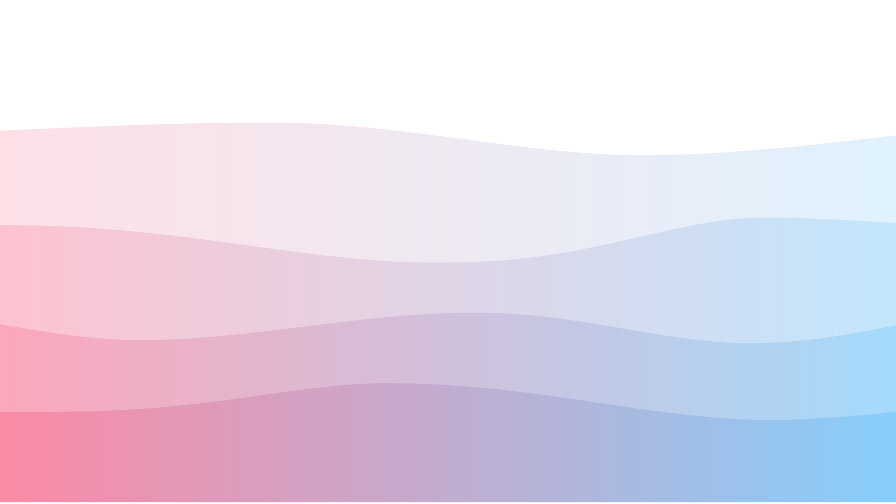
Write a Shadertoy shader that draws this background.

```glsl
// Four stacked translucent waves, tinted from pink to sky blue, on white.

#define PINK vec3(0.986, 0.541, 0.645)
#define SKY vec3(0.527, 0.808, 0.982)
#define PAPER vec3(1.0)
#define WAVE_COUNT 4
#define FIRST_OPACITY 0.265
#define OPACITY_STEP 0.245
#define BOTTOM_MARGIN 0.0035
#define STREAK_COUNT 45.0
#define STREAK_SHIFT 0.012

// One-dimensional gradient noise
float slopeAt(float cell) {
    return fract(sin(cell * 127.1) * 437.58) * 2.0 - 1.0;
}

float gradientNoise(float x) {
    float cell = floor(x);
    float f = x - cell;
    float blend = f * f * f * (f * (f * 6.0 - 15.0) + 10.0);
    return mix(slopeAt(cell) * f, slopeAt(cell + 1.0) * (f - 1.0), blend);
}

// Eased change of height between two turning points; bias delays the rise
float swell(float x, float start, float end, float rise, float bias) {
    float t = pow(clamp((x - start) / (end - start), 0.0, 1.0), bias);
    return rise * t * t * (3.0 - 2.0 * t);
}

// Crest line of each wave, from the back to the front
float crestHeight(int wave, float x) {
    if (wave == 0)
        return 0.7245 + swell(x, -0.3, 0.3, 0.0324, 1.0)
                      + swell(x, 0.3, 0.716, -0.0648, 1.05)
                      + swell(x, 0.716, 1.284, 0.0787, 1.0);
    if (wave == 1)
        return 0.5532 + swell(x, 0.0, 0.482, -0.0741, 1.15)
                      + swell(x, 0.482, 0.85, 0.0891, 1.3)
                      + swell(x, 0.85, 1.15, -0.0208, 1.0);
    if (wave == 2)
        return 0.3877 + swell(x, -0.156, 0.156, -0.0625, 1.0)
                      + swell(x, 0.156, 0.527, 0.0544, 1.0)
                      + swell(x, 0.527, 0.835, -0.0602, 1.1)
                      + swell(x, 0.835, 1.165, 0.0787, 1.1);
    return 0.1829 + swell(x, 0.04, 0.43, 0.0567, 1.35)
                  + swell(x, 0.43, 0.86, -0.0729, 1.1)
                  + swell(x, 0.86, 1.14, 0.0324, 1.0);
}

void mainImage(out vec4 fragColor, in vec2 fragCoord) {
    vec2 uv = fragCoord / iResolution.xy;
    float halfPixel = 0.5 / iResolution.y;

    // Horizontal tint with faint vertical streaks
    float streak = STREAK_SHIFT * gradientNoise(uv.x * STREAK_COUNT);
    vec3 tint = mix(PINK, SKY, clamp(uv.x + streak, 0.0, 1.0));

    // Each nearer wave carries a denser tint
    vec3 color = PAPER;
    for (int wave = 0; wave < WAVE_COUNT; wave++) {
        float depth = crestHeight(wave, uv.x) - uv.y;
        float cover = smoothstep(-halfPixel, halfPixel, depth);
        float opacity = FIRST_OPACITY + OPACITY_STEP * float(wave);
        color = mix(color, mix(PAPER, tint, opacity), cover);
    }

    // Thin blank strip along the lower edge
    float margin = smoothstep(-halfPixel, halfPixel, BOTTOM_MARGIN - uv.y);
    fragColor = vec4(mix(color, PAPER, margin), 1.0);
}
```
